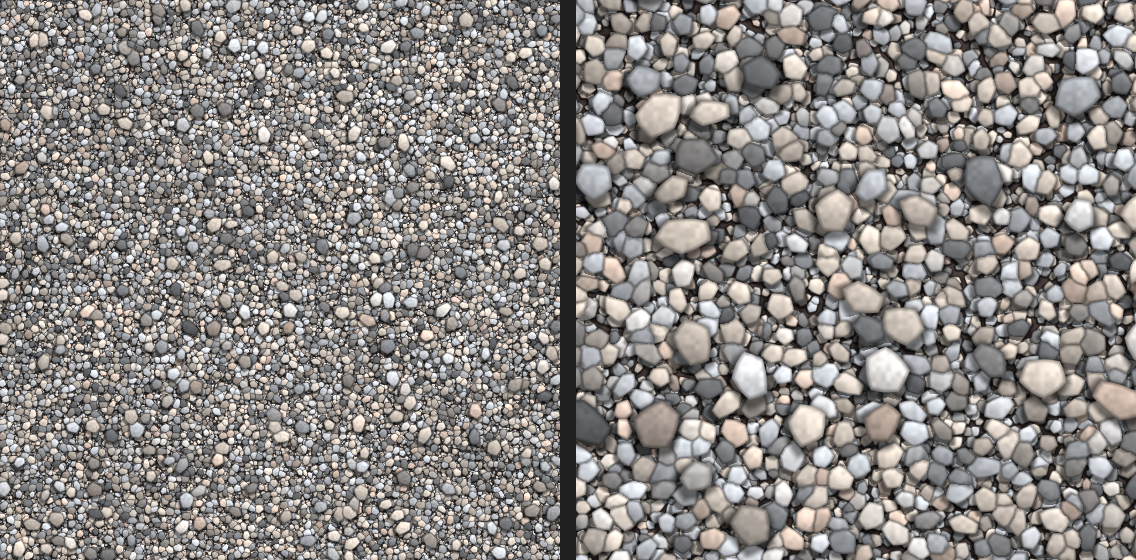
Left, the full canvas; right, a detail of the centre.
Reproduce this texture procedurally as a WebGL 1 fragment shader.

```glsl
precision highp float;
// Draws a bed of fine, sunlit gravel: mixed grey, beige and slate pebbles.

uniform vec2 u_resolution;

// Pebbles across the canvas, from buried grit to the largest stones
const float GRIT_SCALE = 165.0;
const float SMALL_SCALE = 108.0;
const float MEDIUM_SCALE = 74.0;
const float LARGE_SCALE = 44.0;

const vec2 LIGHT = vec2(0.36, 0.93);
const vec3 GAP_COLOR = vec3(0.22, 0.185, 0.175);
const vec3 SLATE_TINT = vec3(0.97, 0.99, 1.02);
const vec3 SAND_TINT = vec3(1.04, 0.985, 0.93);
const vec3 ROSE_TINT = vec3(1.08, 0.97, 0.90);
const float DARK_TONE = 0.34;
const float LIGHT_TONE = 0.91;
const float SHADOW_FLOOR = 0.48;
const float SHADOW_WIDTH = 0.24;
const float GRAIN = 0.16;

const int FACETS = 5;
const mat2 FACET_TURN = mat2(0.309, 0.951, -0.951, 0.309);

float hash(vec2 p) {
  vec3 q = fract(p.xyx * 0.1031);
  q += dot(q, q.yzx + 33.33);
  return fract((q.x + q.y) * q.z);
}

vec2 hash2(vec2 p) {
  return vec2(hash(p), hash(p + 71.7));
}

float noise(vec2 p) {
  vec2 i = floor(p);
  vec2 f = fract(p);
  f = f * f * (3.0 - 2.0 * f);
  float low = mix(hash(i), hash(i + vec2(1.0, 0.0)), f.x);
  float high = mix(hash(i + vec2(0.0, 1.0)), hash(i + 1.0), f.x);
  return mix(low, high, f.y);
}

// Signed distance to a rounded, irregular polygon
float pebbleDistance(vec2 q, float radius, vec2 seed) {
  float angle = 6.2832 * seed.x;
  float c = cos(angle);
  float s = sin(angle);
  q = mat2(c, s, -s, c) * q;
  float stretch = mix(0.8, 1.0, seed.y);
  q *= vec2(stretch, 1.0 / stretch);
  float rounded = length(q) - radius;
  float faceted = -radius;
  for (int i = 0; i < FACETS; i++) {
    float chip = fract(seed.y * 7.3 + float(i) * 0.618);
    faceted = max(faceted, q.x - radius * mix(0.7, 1.05, chip));
    q = FACET_TURN * q;
  }
  return mix(rounded, faceted, 0.65);
}

vec3 pebbleColor(vec2 id) {
  float tone = mix(DARK_TONE, LIGHT_TONE, sqrt(hash(id + 13.1)));
  float kind = hash(id + 29.4);
  vec3 tint = mix(SLATE_TINT, SAND_TINT, smoothstep(0.2, 0.6, kind));
  tint = mix(tint, ROSE_TINT, smoothstep(0.86, 0.94, kind));
  // Dark stones lean towards slate
  tint = mix(SLATE_TINT, tint, smoothstep(0.4, 0.65, tone));
  return tone * tint;
}

// Lays one layer of pebbles, with its cast shadow, over the colour below
vec3 addLayer(vec3 below, vec2 uv, float scale, float share) {
  vec2 p = uv * scale + scale;
  vec2 cell = floor(p);
  float nearest = 1.0;
  float second = 1.0;
  float radius = 0.5;
  vec2 offset = vec2(0.0, 1.0);
  vec2 id = cell;
  for (int y = -1; y <= 1; y++) {
    for (int x = -1; x <= 1; x++) {
      vec2 c = cell + vec2(float(x), float(y));
      vec2 key = c + scale * 3.0;
      if (hash(key + 5.9) > share) continue;
      vec2 q = p - c - 0.5 - 0.76 * (hash2(key) - 0.5);
      float r = mix(0.4, 0.62, hash(key + 47.3));
      float d = pebbleDistance(q, r, hash2(key + 91.2));
      if (d < nearest) {
        second = nearest;
        nearest = d;
        radius = r;
        offset = q;
        id = key;
      } else {
        second = min(second, d);
      }
    }
  }
  // Shadow reaches further on the side away from the light
  float facing = dot(offset / max(length(offset), 0.01), LIGHT);
  float shadow = smoothstep(0.0, SHADOW_WIDTH, nearest + 0.1 * facing);
  below *= mix(SHADOW_FLOOR, 1.0, shadow);

  // Domed shading, with a groove where two pebbles touch
  float edge = min(-nearest, 0.5 * (second - nearest));
  float dome = 1.0 + 0.2 * dot(offset / radius, LIGHT);
  float groove = mix(0.58, 1.0, smoothstep(-0.02, 0.13, edge));
  float grain = 1.0 + GRAIN * (noise(uv * 330.0 + id * 3.7) - 0.5);
  vec3 stone = pebbleColor(id) * dome * groove * grain;
  float blur = 0.75 * scale / u_resolution.y;
  return mix(below, stone, smoothstep(-blur, blur, -nearest));
}

void main() {
  vec2 uv = gl_FragCoord.xy / u_resolution.y;
  vec3 color = GAP_COLOR * (0.8 + 0.6 * noise(uv * 240.0));
  color = addLayer(color, uv, GRIT_SCALE, 0.95);
  color = addLayer(color, uv, SMALL_SCALE, 0.9);
  color = addLayer(color, uv, MEDIUM_SCALE, 0.78);
  color = addLayer(color, uv, LARGE_SCALE, 0.13);
  // Broad, faint patches of lighter and darker ground
  color *= 0.97 + 0.1 * noise(uv * 5.0 + 8.0);
  gl_FragColor = vec4(color, 1.0);
}
```
